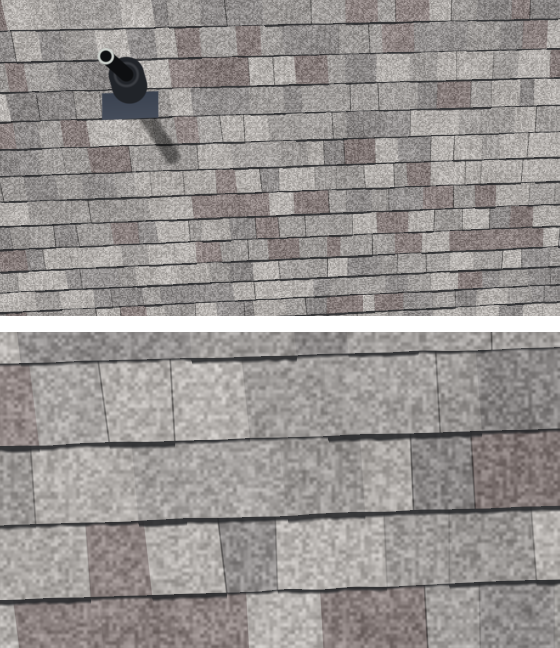
Top, the full canvas; bottom, a detail of the centre.
This texture is drawn by a WebGL 1 fragment shader. Its source:

```glsl
precision highp float;
// Weathered laminate roof shingles seen in slight perspective, with a vent pipe.
// A quadratic course spacing gives the rows; jittered cells along each row give
// the tabs, which get hashed tones, seams, butt shadows and mineral grain.
uniform vec2 u_resolution;

// Course lines, from the top down: y = start + pitch * k - shrink * k * k
const float START = 0.0975, START_TILT = -0.0222;
const float PITCH = 0.1014, PITCH_TILT = -0.0026, SHRINK = 0.00185;
// Tabs along a course: count per canvas height, narrowing towards the bottom
const float TABS = 11.4, CONVERGE = 0.16, VANISH_X = 1.35;
const float JITTER = 0.7, SLANT = 0.09;
const float SEAM_WIDTH = 0.0008, SEAM_DARK = 0.38;
const float SHADOW_MIN = 0.0016, SHADOW_MAX = 0.0066, SHADOW_SOFT = 0.0022;
const float GRAIN = 0.225;
const vec3 LIGHT = vec3(0.695, 0.68, 0.667);
const vec3 MID = vec3(0.617, 0.604, 0.595);
const vec3 DARK = vec3(0.555, 0.543, 0.54);
const vec3 BROWN = vec3(0.535, 0.494, 0.488);
const vec3 SHADOW = vec3(0.15, 0.155, 0.165);
const vec3 FLASHING = vec3(0.25, 0.28, 0.335);
const vec3 RUBBER = vec3(0.13, 0.14, 0.16);
const vec3 PIPE = vec3(0.055, 0.06, 0.065);
const vec3 RIM = vec3(0.80, 0.82, 0.80);
// Vent layout, in canvas heights from the top left
const vec2 PLATE = vec2(0.412, 0.334), PLATE_HALF = vec2(0.089, 0.042);
const vec2 COLLAR = vec2(0.410, 0.272), COLLAR_TOP = vec2(0.400, 0.236);
const vec2 MOUTH = vec2(0.335, 0.178);

float hash(vec2 p) { return fract(sin(dot(p, vec2(127.1, 311.7))) * 43758.5453); }

float noise(vec2 p) {
  vec2 i = floor(p), f = fract(p);
  f = f * f * (3.0 - 2.0 * f);
  return mix(mix(hash(i), hash(i + vec2(1, 0)), f.x),
             mix(hash(i + vec2(0, 1)), hash(i + vec2(1, 1)), f.x), f.y);
}

float capsule(vec2 p, vec2 a, vec2 b, float r) {
  vec2 d = b - a;
  return length(p - a - d * clamp(dot(p - a, d) / dot(d, d), 0.0, 1.0)) - r;
}

float cover(float d, float px) { return 1.0 - smoothstep(-px, px, d); }

float along(vec2 p, float row) {
  return (p.x - VANISH_X) * TABS * (1.0 + CONVERGE * p.y) + 7.0 * hash(vec2(row, 3.7));
}

// Left edge of a tab; f runs down the course and slants the cut
float tabEdge(float cell, float row, float f) {
  vec2 id = vec2(cell, row);
  return cell + JITTER * (hash(id) - 0.5) + SLANT * (f - 0.5) * (hash(id + 17.3) - 0.5);
}

// Colour of a tab, with the depth of its shadow in the fourth component
vec4 tabLook(float cell, float row) {
  vec2 id = vec2(cell, row);
  float pick = hash(id + 41.9);
  vec3 tone = pick < 0.30 ? LIGHT : pick < 0.66 ? MID : pick < 0.83 ? DARK : BROWN;
  return vec4(tone + 0.05 * (hash(id + 73.1) - 0.5), mix(SHADOW_MIN, SHADOW_MAX, hash(id + 5.3)));
}

// Look at a place on a course, blended over the tab edges
vec4 courseLook(float u, float row, float f, float aa) {
  float cell = floor(u);
  vec4 look = mix(tabLook(cell - 1.0, row), tabLook(cell, row),
                  smoothstep(-aa, aa, u - tabEdge(cell, row, f)));
  return mix(look, tabLook(cell + 1.0, row),
             smoothstep(-aa, aa, u - tabEdge(cell + 1.0, row, f)));
}

vec3 shingles(vec2 p, float px) {
  // Solve the course spacing for the row at this point
  float a = START + START_TILT * p.x, b = PITCH + PITCH_TILT * p.x;
  float y = p.y + 0.002 * (noise(p * 28.0) - 0.5);
  float height = sqrt(max(b * b - 4.0 * SHRINK * (y - a), 0.0001));
  float k = (b - height) / (2.0 * SHRINK);
  float row = floor(k), f = k - row, aa = 0.8 * px * TABS;
  float u = along(p, row), cell = floor(u);
  vec3 color = courseLook(u, row, f, aa).rgb;
  // Seams of varying strength
  vec2 gap = abs(u - vec2(tabEdge(cell, row, f), tabEdge(cell + 1.0, row, f))) / TABS;
  vec2 strength = vec2(hash(vec2(cell, row) + 29.0), hash(vec2(cell + 1.0, row) + 29.0));
  vec2 seam = (1.0 - smoothstep(0.0, SEAM_WIDTH + px, gap)) * smoothstep(0.4, 1.0, strength);
  color *= 1.0 - SEAM_DARK * max(seam.x, seam.y);
  // Blotches and mineral grain
  color += 0.04 * (noise(p * 14.0) - 0.5) + 0.03 * (noise(p * vec2(40.0, 60.0)) - 0.5);
  color += GRAIN * (noise(p * 260.0) - 0.5) + 0.35 * GRAIN * (noise(p * 137.0 + 9.0) - 0.5);
  // Ragged shadow under the butt edges of the course above
  float depth = courseLook(along(p, row - 1.0), row - 1.0, 1.0, aa).a;
  depth += 0.002 * (noise(p * 110.0) - 0.5);
  float shade = 1.0 - smoothstep(depth - SHADOW_SOFT, depth + SHADOW_SOFT, f * height);
  shade = max(shade, 0.5 - 0.5 * smoothstep(0.0, px, (1.0 - f) * height));
  return mix(color, SHADOW, 0.88 * shade);
}

vec3 addVent(vec3 color, vec2 p, float px) {
  // Soft shadow on the roof, then the flashing plate
  color *= 1.0 - 0.42 * cover(capsule(p, vec2(0.465, 0.37), vec2(0.545, 0.495), 0.024), 0.01);
  vec2 q = p - PLATE;
  q.y += 0.04 * q.x;
  vec2 e = abs(q) - PLATE_HALF;
  color = mix(color, FLASHING + 0.5 * q.y, cover(max(e.x, e.y), px));
  // Rubber collar with a raised ring, then the pipe and its mouth
  float ring = abs(length(p - COLLAR_TOP) - 0.036);
  vec3 rubber = RUBBER + 0.10 * (1.0 - smoothstep(0.0, 0.008, ring));
  color = mix(color, rubber, cover(capsule(p, COLLAR, COLLAR_TOP, 0.056), px));
  color = mix(color, PIPE, cover(capsule(p, COLLAR_TOP, MOUTH, 0.022), px));
  float mouth = length(p - MOUTH);
  color = mix(color, RIM, cover(mouth - 0.026, px));
  return mix(color, PIPE, cover(mouth - 0.018, px));
}

void main() {
  float px = 1.0 / u_resolution.y;
  vec2 p = vec2(gl_FragCoord.x, u_resolution.y - gl_FragCoord.y) * px;
  gl_FragColor = vec4(addVent(shingles(p, px), p, px), 1.0);
}
```
